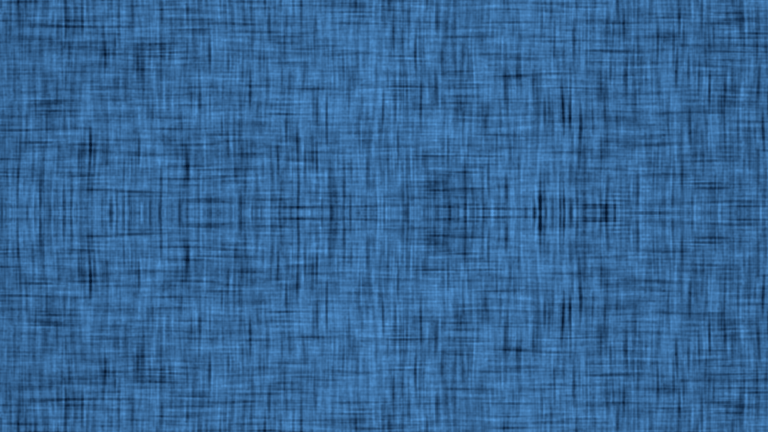
Reproduce this texture procedurally as a Shadertoy shader.

```glsl
// Blue woven linen with streaky crossing threads, mirrored about its middle row.

vec3 hash3(vec2 cell) {
    vec3 q = fract(cell.xyx * vec3(0.1031, 0.1030, 0.0973));
    q += dot(q, q.yxz + 33.33);
    return fract((q.xxy + q.yzz) * q.zyx);
}

// Cellular noise: x sums signed blobs, y sums only the rare strong ones.
vec2 fibres(vec2 p, float seed) {
    vec2 base = floor(p), total = vec2(0.0);
    for (int j = -1; j <= 1; j++)
    for (int i = -1; i <= 1; i++) {
        vec2 cell = base + vec2(i, j);
        vec3 rnd = hash3(cell + seed * 37.7);
        vec2 d = p - cell - rnd.xy;
        float blob = max(0.0, 1.0 - dot(d, d));
        total += blob * blob * vec2(2.0 * rnd.z - 1.0, pow(rnd.z, 7.0));
    }
    return total;
}

void mainImage(out vec4 fragColor, in vec2 fragCoord) {
    vec2 p = fragCoord / iResolution.y;
    float aspect = iResolution.x / iResolution.y;
    p.y = abs(p.y - 0.507);

    // Threads wander slightly from straight lines
    vec2 w = p + 0.001 * vec2(sin(p.y * 23.0 + p.x * 5.0), sin(p.x * 17.0 + p.y * 7.0));

    // Patches where the weave is denser, and the seam along the mirror row
    float patches = fibres(p * vec2(9.0, 6.0), 1.0).x;
    float seam = exp(-pow(p.y / 0.035, 2.0));

    // Upright threads: pale and dark strands, then short dark slubs
    float warp = 0.25 * fibres(w * vec2(215.0, 19.0), 2.0).x
               + 0.17 * fibres(w * vec2(150.0, 32.0), 3.0).x
               - 0.62 * (1.0 + 0.5 * patches) * fibres(w * vec2(170.0, 14.0), 4.0).y
               - 0.34 * fibres(w * vec2(120.0, 8.0), 9.0).y;
    warp *= 1.0 + 0.45 * seam;

    // Level threads: fine strands and long thin dark lines
    float weft = 0.20 * fibres(w * vec2(20.0, 215.0), 5.0).x
               + 0.12 * fibres(w * vec2(9.0, 190.0), 6.0).x
               - 0.50 * (1.0 - 0.4 * patches) * fibres(w * vec2(13.0, 190.0), 7.0).y
               - 0.26 * fibres(w * vec2(5.0, 170.0), 10.0).y;

    // Fine grain and broad shading, darker towards the sides
    float grain = 0.13 * fibres(p * 190.0, 8.0).x;
    float side = abs(p.x / aspect - 0.5) * 2.0;
    float shade = 0.06 * patches + 0.04 * sin(p.x * 4.3 + 1.0) * sin(p.y * 9.0 + 2.0)
                + 0.05 - 0.13 * side * side;

    // One long dark thread just right of the centre
    float longThread = 0.35 * exp(-pow((w.x - 0.525 * aspect) / 0.0025, 2.0))
                     * (0.6 + 0.4 * sin(p.y * 31.0));

    float tone = 0.755 + warp + weft + grain + shade - longThread;
    vec3 colour = mix(vec3(0.134, 0.275, 0.425), vec3(0.275, 0.50, 0.72), clamp(tone, -0.8, 1.5));
    fragColor = vec4(colour, 1.0);
}
```
